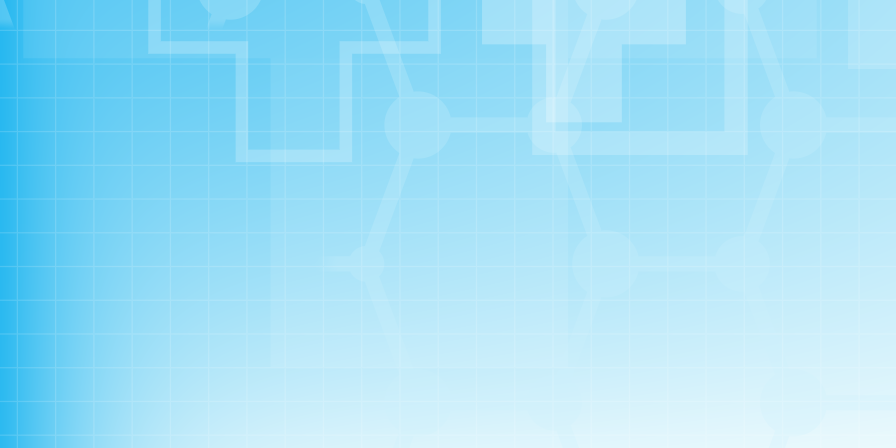
Write a Shadertoy shader that draws this background.

```glsl
// Pale blue medical backdrop: soft gradient, fine grid, hexagonal molecule and translucent crosses.

// Lengths are in canvas heights
const vec3 DEEP_BLUE = vec3(0.15, 0.72, 0.94);
const vec3 PALE_BLUE = vec3(0.92, 0.976, 0.99);
const vec3 MOLECULE_TINT = vec3(0.80, 0.94, 0.985);
const float CANVAS_WIDTH = 2.0;

const vec2 GRID_PITCH = vec2(0.0854, 0.0753);
const vec2 GRID_ORIGIN = vec2(0.0388, 0.0286);
const float GRID_HALF_WIDTH = 0.0014;
const float GRID_ALPHA = 0.15;

const vec2 LATTICE_PERIOD = vec2(0.8385, 0.62);
const vec2 LATTICE_CENTER = vec2(1.085, 0.721);
const float HALF_BOND = 0.152;
const float BOND_RADIUS = 0.017;
const float LEFT_ATOM = 0.075;
const float RIGHT_ATOM = 0.062;
const float SMALL_ATOM = 0.040;
const float MOLECULE_ALPHA = 0.26;

const float CROSS_STROKE = 0.028;
const float FRAME_STROKE = 0.052;

float coverage(float d) {
    return clamp(0.5 - d * iResolution.y, 0.0, 1.0);
}

// Box that hangs from above the canvas down to a given height
float hangingBox(vec2 p, float left, float right, float bottom) {
    return max(max(left - p.x, p.x - right), bottom - p.y);
}

float outline(float d, float stroke) {
    return max(d, -d - stroke);
}

float segment(vec2 p, vec2 a, vec2 b) {
    vec2 ap = p - a, ab = b - a;
    return length(ap - ab * clamp(dot(ap, ab) / dot(ab, ab), 0.0, 1.0));
}

// Honeycomb of bonds and atoms, built from two staggered lattices
float molecule(vec2 p) {
    float d = 1.0;
    float rightAtom = mix(SMALL_ATOM, RIGHT_ATOM, smoothstep(0.85, 1.1, p.x));
    for (int i = 0; i < 2; i++) {
        vec2 c = p - LATTICE_CENTER - 0.5 * float(i) * LATTICE_PERIOD;
        c -= LATTICE_PERIOD * floor(c / LATTICE_PERIOD + 0.5);
        vec2 a = abs(c);
        vec2 atom = vec2(HALF_BOND, 0.0);
        vec2 neighbor = 0.5 * LATTICE_PERIOD - atom;
        float bonds = min(segment(a, vec2(0.0), atom), segment(a, atom, neighbor));
        float radius = c.x < 0.0 ? LEFT_ATOM : rightAtom;
        d = min(d, min(bonds - BOND_RADIUS, length(a - atom) - radius));
    }
    return d;
}

// Pale towards the lower right, with a deep band along the left edge
vec3 backdrop(vec2 p) {
    float x = clamp(p.x / CANVAS_WIDTH, 0.0, 1.0);
    float down = 1.0 - p.y;
    float top = mix(0.20, 0.62, pow(x, 1.2));
    float bottom = mix(0.84, 0.97, x);
    float light = mix(top, bottom, down * (0.6 + 0.4 * down));
    float bandWidth = mix(0.08, 0.22, down);
    light *= 1.0 - exp(-pow(max(p.x, 0.0) / bandWidth, 1.2));
    return mix(DEEP_BLUE, PALE_BLUE, light + 0.03 * down);
}

void overlay(inout vec3 color, float d, float alpha) {
    color = mix(color, vec3(1.0), alpha * coverage(d));
}

void mainImage(out vec4 fragColor, in vec2 fragCoord) {
    vec2 p = fragCoord / iResolution.y;
    vec3 color = backdrop(p);

    // Broad translucent panels
    overlay(color, hangingBox(p, 0.052, 1.823, 0.870), 0.08);
    overlay(color, max(hangingBox(p, 0.604, 1.268, 0.180), p.y - 0.870), 0.09);
    overlay(color, hangingBox(p, 1.893, 2.2, 0.846), 0.14);

    // Molecule, fading out on the left below the top edge
    float visible = max(smoothstep(0.70, 0.76, p.x), smoothstep(0.93, 0.96, p.y));
    color = mix(color, MOLECULE_TINT, MOLECULE_ALPHA * visible * coverage(molecule(p)));

    // Outlined cross
    float cross1 = min(hangingBox(p, 0.331, 0.984, 0.880),
                       hangingBox(p, 0.526, 0.786, 0.638));
    overlay(color, outline(cross1, CROSS_STROKE), 0.22);

    // Filled cross
    float cross2 = min(hangingBox(p, 1.076, 1.531, 0.901),
                       hangingBox(p, 1.219, 1.388, 0.727));
    overlay(color, cross2, 0.25);

    // Thick frame and its faint side strip
    overlay(color, outline(hangingBox(p, 1.188, 1.669, 0.654), FRAME_STROKE), 0.20);
    overlay(color, hangingBox(p, 1.234, 1.268, 0.5), 0.08 * smoothstep(0.5, 0.75, p.y));

    // Fine grid
    vec2 cell = (p - GRID_ORIGIN) / GRID_PITCH;
    vec2 toLine = abs(cell - floor(cell + 0.5)) * GRID_PITCH;
    overlay(color, min(toLine.x, toLine.y) - GRID_HALF_WIDTH, GRID_ALPHA);

    fragColor = vec4(color, 1.0);
}
```
